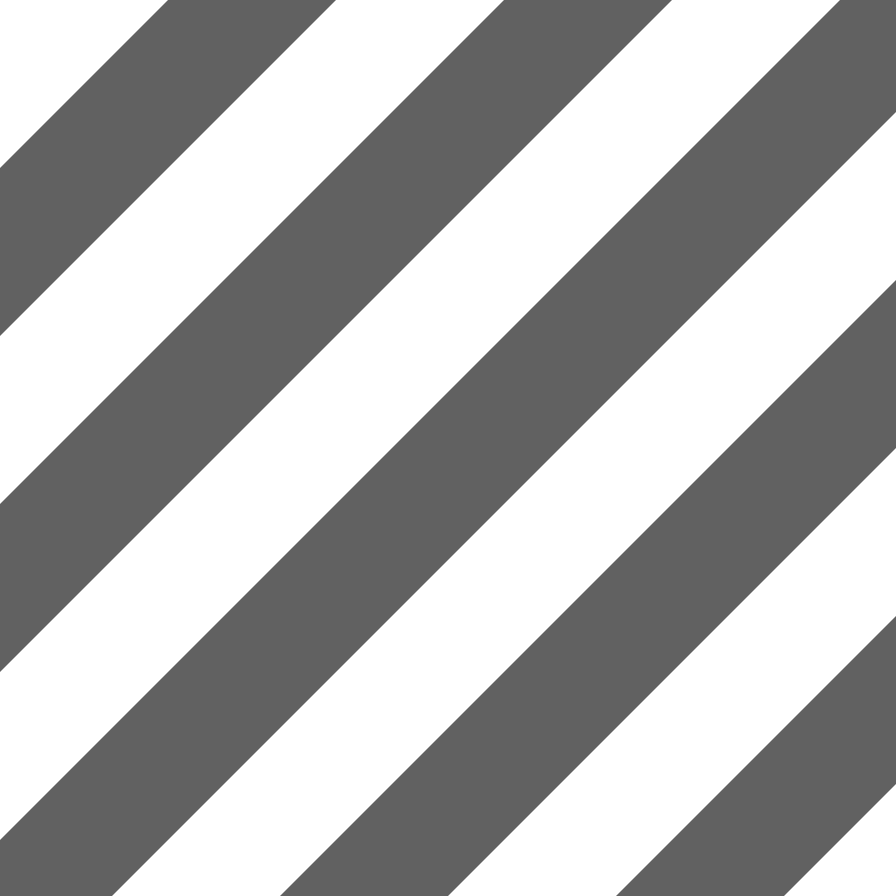
A three.js fragment shader for this pattern:

```glsl
// Even diagonal stripes, grey on white, rising to the right at 45 degrees.
#define PERIOD 0.375       // stripe spacing along either canvas axis
#define STRIPE_SHARE 0.5   // part of each period that is grey
#define STRIPE_CENTER 0.75 // middle of the grey band within a period
#define STRIPE_COLOR vec3(0.38)
#define GROUND_COLOR vec3(1.0)

varying vec2 vUv;

// Signed distance to the nearest stripe edge, in periods; positive inside.
float stripeDistance(float phase) {
  float fromCenter = abs(fract(phase - STRIPE_CENTER + 0.5) - 0.5);
  return 0.5 * STRIPE_SHARE - fromCenter;
}

void main() {
  // Phase grows from the upper left corner to the lower right one
  float phase = (vUv.x + 1.0 - vUv.y) / PERIOD;

  // Smooth the edges over about one pixel
  float pixel = length(vec2(dFdx(phase), dFdy(phase)));
  float coverage = clamp(stripeDistance(phase) / pixel + 0.5, 0.0, 1.0);

  gl_FragColor = vec4(mix(GROUND_COLOR, STRIPE_COLOR, coverage), 1.0);
}
```
